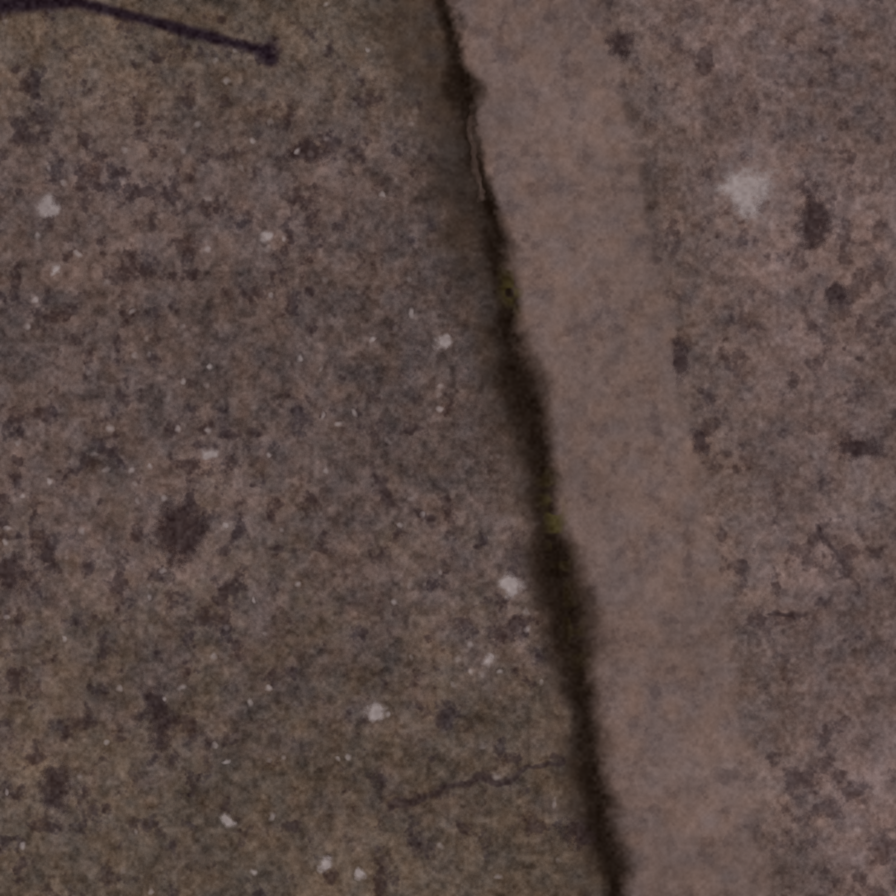
Reproduce this texture procedurally as a Shadertoy shader.

```glsl
const vec3 LEFT_STONE = vec3(.358, .298, .282);
const vec3 RIGHT_STONE = vec3(.398, .330, .316);
const vec3 STRIP = vec3(.422, .350, .328);
const vec3 EARTH = vec3(.345, .292, .248);
const vec3 SHADOW = vec3(.235, .190, .165);
const vec3 GAP = vec3(.115, .080, .060);
const vec3 STAIN = vec3(.185, .140, .145);
const vec3 PEBBLE = vec3(.590, .540, .535);
const vec3 MOSS = vec3(.290, .255, .130);
const vec3 TWIG = vec3(.125, .085, .115);
const float GRAIN = .075;
const float MOTTLE = .30;
const float FLECK_CELLS = 62.0;

// Dark stains: centre, radii
const vec4 STAINS[12] = vec4[12](
  vec4(.197, .407, .033, .036), vec4(.905, .755, .020, .040),
  vec4(.935, .665, .019, .016), vec4(.176, .205, .018, .042),
  vec4(.065, .125, .020, .028), vec4(.010, .362, .024, .018),
  vec4(.759, .596, .010, .028), vec4(.781, .505, .014, .016),
  vec4(.693, .948, .016, .016), vec4(.957, .499, .034, .014),
  vec4(.645, .073, .024, .022), vec4(.339, .830, .026, .013));

// Pale stones: centre, radius
const vec3 STONES[12] = vec3[12](
  vec3(.833, .785, .036), vec3(.573, .349, .018), vec3(.050, .768, .015),
  vec3(.411, .208, .014), vec3(.490, .620, .011), vec3(.297, .733, .009),
  vec3(.232, .495, .010), vec3(.253, .085, .010), vec3(.358, .036, .010),
  vec3(.060, .693, .009), vec3(.546, .265, .009), vec3(.405, .025, .009));

float hash(vec2 p) {
  vec3 q = fract(p.xyx * vec3(.1031, .1030, .0973));
  q += dot(q, q.yzx + 33.33);
  return fract((q.x + q.y) * q.z);
}

float noise(vec2 p) {
  vec2 i = floor(p), f = fract(p);
  f = f * f * (3.0 - 2.0 * f);
  return mix(mix(hash(i), hash(i + vec2(1, 0)), f.x),
             mix(hash(i + vec2(0, 1)), hash(i + vec2(1, 1)), f.x), f.y);
}

float fbm(vec2 p) {
  float sum = 0.0, amp = .5;
  for (int i = 0; i < 4; i++) {
    sum += amp * noise(p);
    p = mat2(1.6, 1.2, -1.2, 1.6) * p + 7.3;
    amp *= .58;
  }
  return sum / 1.055;
}

float segment(vec2 p, vec2 a, vec2 b) {
  vec2 d = b - a;
  return length(p - a - d * clamp(dot(p - a, d) / dot(d, d), 0.0, 1.0));
}

float stroke(float dist, float width) {
  return 1.0 - smoothstep(width * .2, width * 1.6, dist);
}

float bump(float x, float centre, float width) {
  float d = (x - centre) / width;
  return exp(-d * d);
}

void mainImage(out vec4 fragColor, in vec2 fragCoord) {
  vec2 uv = fragCoord / iResolution.xy;
  vec2 warp = vec2(fbm(uv * 30.0), fbm(uv * 30.0 + 31.0)) - .5;
  vec2 p = uv + warp * .030;

  // Signed distances across the gap and the far edge of the strip
  float bow = uv.y * (1.0 - uv.y);
  float gap = uv.x - (.690 - .191 * uv.y + .028 * bow);
  float edge = uv.x - (.860 - .183 * uv.y + .036 * bow);
  float roughGap = gap + warp.x * .026;
  float onStrip = smoothstep(-.004, .010, roughGap) * (1.0 - smoothstep(-.012, .012, edge + warp.x * .018));
  float onLeft = 1.0 - smoothstep(-.005, .007, roughGap);

  // Base surfaces
  vec3 left = mix(LEFT_STONE, EARTH, .8 * (1.0 - smoothstep(.0, .5, uv.y + warp.y * .5)));
  left = mix(left, EARTH * 1.04, .7 * smoothstep(.78, 1.0, uv.y));
  vec3 right = mix(STRIP * .93, RIGHT_STONE, smoothstep(.0, .12, edge));
  vec3 color = mix(right, left, onLeft);
  color = mix(color, STRIP, onStrip);

  // Soft shadow beside the gap
  float shadeWidth = mix(.055, .110, smoothstep(.3, .95, uv.y));
  float shade = onLeft * smoothstep(-shadeWidth, -shadeWidth * .3, gap + warp.x * .06);
  color = mix(color, SHADOW, shade * mix(.45, .82, smoothstep(.42, .54, uv.y + warp.y * .04)));

  // Mottling at three scales, then small pits
  float rough = mix(mix(.75, 1.0, onLeft), .36, onStrip) * (1.0 - .55 * shade);
  float broad = fbm(uv * 8.0 + 4.0) - .5;
  float medium = fbm(uv * 36.0 + 12.0) - .5;
  float fine = fbm(uv * 95.0 + 27.0) - .5;
  color *= 1.0 + MOTTLE * (1.3 * broad * mix(1.0, .5, onStrip) + rough * (1.1 * medium + 1.8 * fine));
  float pits = smoothstep(.54, .80, fbm(uv * 52.0 + 60.0) + .25 * broad);
  color = mix(color, STAIN, pits * .62 * rough);
  color += vec3(.026, .004, -.016) * (noise(uv * 48.0 + 80.0) - .5);

  // Far edge and faint cross seam of the strip
  float edgeWear = smoothstep(.25, .75, noise(uv * 24.0)) * mix(.35, 1.0, smoothstep(.3, .7, uv.y));
  color *= 1.0 - .22 * bump(edge + warp.x * .016, .003, .009) * edgeWear;
  color += .030 * onStrip * bump(uv.y + warp.y * .02, .142, .005);

  // Dark gap, narrow above and ragged below, with moss
  float gapWidth = mix(.015, .008, smoothstep(.7, .95, uv.y)) + .012 * (noise(vec2(uv.y * 21.0, 3.0)) - .4);
  gapWidth += .011 * bump(uv.y, .30, .045);
  float gapMask = 1.0 - smoothstep(0.0, gapWidth * 1.9, abs(roughGap + .004));
  color = mix(color, GAP, gapMask * (.78 + .32 * noise(uv * 44.0 + 9.0)));
  color = mix(color, GAP, .45 * bump(roughGap, -.012, .016) * smoothstep(.3, .7, noise(uv * 30.0 + 51.0)));
  float mossBand = bump(uv.y, .675, .02) + bump(uv.y, .42, .045) + .4 * bump(uv.y, .3, .05);
  color = mix(color, MOSS, min(mossBand, 1.0) * bump(gap, .002, .011) * smoothstep(.4, .75, noise(uv * 95.0)) * .7);
  color = mix(color, STRIP, .45 * stroke(segment(p, vec2(.525, .875), vec2(.537, .785)), .004));

  // Hairline cracks, broken along their length
  float crack = segment(p, vec2(.412, .480), vec2(.440, .434));
  crack = min(crack, segment(p, vec2(.440, .434), vec2(.485, .420)));
  crack = min(crack, segment(p, vec2(.430, .106), vec2(.630, .147)));
  crack = min(crack, segment(p, vec2(.910, .415), vec2(.952, .345)));
  crack = min(crack, segment(p, vec2(.952, .338), vec2(.865, .310)));
  color = mix(color, STAIN, .65 * stroke(crack, .004) * smoothstep(.2, .6, noise(uv * 40.0 + 14.0)));

  // Stains and pale stones with ragged rims
  for (int i = 0; i < 12; i++) {
    float d = length((p - STAINS[i].xy) / STAINS[i].zw) + fine * .8;
    color = mix(color, STAIN, .72 * (1.0 - smoothstep(.35, 1.15, d)));
    float s = length(uv + warp * .025 - STONES[i].xy) / STONES[i].z + fine * .9;
    color = mix(color, PEBBLE, .85 * (1.0 - smoothstep(.3, 1.1, s)));
  }
  color += .06 * bump(length(p - vec2(.963, .44)), 0.0, .035);

  // Scattered irregular flecks of varied brightness
  vec2 grid = (uv + warp * .016) * FLECK_CELLS;
  vec2 cell = floor(grid);
  vec2 offset = .3 + .4 * vec2(hash(cell + 5.0), hash(cell + 19.0));
  float fleck = 1.0 - smoothstep(.05, .32, length(fract(grid) - offset));
  float glint = smoothstep(.90, 1.0, hash(cell + 43.0)) * mix(.35, 1.0, onLeft);
  color = mix(color, PEBBLE, fleck * glint * (1.0 - onStrip) * (1.0 - shade) * .65);

  // Tapered twig
  float twig = min(segment(uv, vec2(-.02, .993), vec2(.085, .998)),
                   segment(uv, vec2(.085, .998), vec2(.295, .943)));
  color = mix(color, TWIG, .92 * stroke(twig + warp.x * .004, mix(.010, .006, smoothstep(.0, .15, uv.x))));
  color = mix(color, TWIG, .92 * stroke(length(p - vec2(.300, .941)), .012));

  float grain = noise(uv * 190.0) + .6 * noise(uv * 310.0 + 17.0) - .8;
  color += GRAIN * grain * mix(1.0, .55, max(onStrip, shade));
  fragColor = vec4(clamp(color, 0.0, 1.0), 1.0);
}
```
